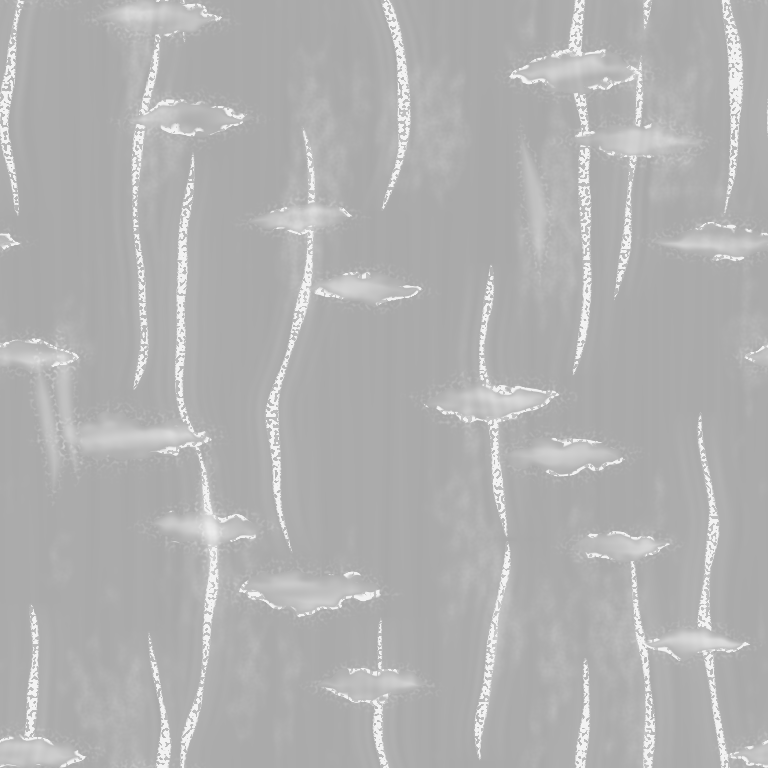
A Shadertoy shader for this texture map:

```glsl
#define BASE 0.668
#define WHITE 0.95
#define COLUMNS 9.0
#define CRACK_WIDTH 0.0078
#define HALO_WIDTH 0.034
#define HALO_GAIN 0.036
#define LENSES 17.0
#define LENS_SIZE vec2(0.092, 0.025)
#define SCARS 4.0
#define SCAR_SIZE vec2(0.016, 0.10)
#define GRAIN 210.0
#define MOTTLE_GAIN 0.05

vec2 hash2(vec2 p) {
    vec3 q = fract(p.xyx * vec3(0.1031, 0.1030, 0.0973));
    q += dot(q, q.yzx + 33.33);
    return fract((q.xx + q.yz) * q.zy);
}

float corner(vec2 cell, vec2 f, vec2 o, vec2 freq) {
    float a = 6.2832 * hash2(mod(cell + o, freq) + 0.5).x;
    return dot(vec2(cos(a), sin(a)), f - o);
}

// Gradient noise that repeats over the unit square
float noise(vec2 uv, vec2 freq) {
    vec2 p = uv * freq, c = floor(p), f = p - c;
    vec2 u = f * f * f * (f * (f * 6.0 - 15.0) + 10.0);
    float low = mix(corner(c, f, vec2(0, 0), freq), corner(c, f, vec2(1, 0), freq), u.x);
    float high = mix(corner(c, f, vec2(0, 1), freq), corner(c, f, vec2(1, 1), freq), u.x);
    return 1.4 * mix(low, high, u.y);
}

// Shortest offset on the repeating canvas
vec2 wrap(vec2 d) { return d - floor(d + 0.5); }

// Wandering centre line of a crack column
float path(float i, float y) {
    float start = (i + 0.5 + 0.5 * (hash2(vec2(i, 7.0)).x - 0.5)) / COLUMNS;
    vec2 p = vec2((i + 0.37) / 32.0, y);
    return start + 0.045 * noise(p, vec2(32, 3)) + 0.012 * noise(p, vec2(32, 8));
}

void mainImage(out vec4 fragColor, in vec2 fragCoord) {
    vec2 uv = fragCoord / iResolution.y;
    float px = 1.0 / iResolution.y;
    float grain = noise(uv, vec2(GRAIN));
    float wear = noise(uv, vec2(14, 10));
    float speck = smoothstep(-0.22, -0.06, grain + 0.25 * wear);

    // Faint streaks and mottled vertical clouds
    float cloud = noise(uv, vec2(9, 3)) + 0.5 * noise(uv, vec2(24, 8))
                + 0.3 * noise(uv, vec2(60, 34));
    float mottle = smoothstep(0.15, 0.75, cloud);
    float tone = BASE + 0.008 * noise(uv, vec2(70, 2));
    tone += MOTTLE_GAIN * mottle * (0.7 + 0.6 * noise(uv, vec2(70, 45)) + 0.3 * grain);

    // Tapered vertical cracks with parallel pale bands
    float crack = 0.0, halo = 0.0;
    for (float i = 0.0; i < COLUMNS; i++) {
        float dx = wrap(vec2(uv.x - path(i, uv.y), 0.0)).x;
        float band = exp(-dx * dx / (HALO_WIDTH * HALO_WIDTH))
                   * (0.55 + noise(vec2(dx + i / COLUMNS, uv.y), vec2(90, 2)));
        float swell = 0.8 + 0.6 * noise(vec2((i + 0.4) / COLUMNS, uv.y), vec2(COLUMNS, 14));
        for (float s = 0.0; s < 2.0; s++) {
            vec2 h = hash2(vec2(i, s + 20.0));
            float dy = wrap(vec2(0.0, uv.y - (s + h.x) * 0.5 - i * 0.37)).y;
            float t = dy / mix(0.12, 0.27, h.y);
            float taper = sqrt(max(1.0 - t * t, 0.0));
            float d = abs(dx) + 0.002 * grain - CRACK_WIDTH * taper * swell;
            crack = max(crack, (1.0 - smoothstep(-px, px, d)) * smoothstep(0.0, 0.3, taper));
            halo = max(halo, band * taper);
        }
    }
    tone += HALO_GAIN * halo;

    // Soft upright scars with grainy edges
    for (float k = 0.0; k < SCARS; k++) {
        vec2 q = wrap(uv - hash2(vec2(k, 83.0))) / SCAR_SIZE;
        q.x += 0.5 * q.y + 0.7 * noise(uv, vec2(12, 9));
        float f = 1.0 - q.y * q.y - abs(q.x);
        tone += 0.09 * smoothstep(0.0, 0.9, f);
        tone += 0.08 * smoothstep(-0.4, 0.1, f) * (1.0 - smoothstep(0.1, 0.5, f)) * max(grain, 0.0);
    }

    // Horizontal lenses: blurred core, ragged white rim, dusty fringe
    float body = 0.0, rim = 0.0, core = 0.0, fringe = 0.0;
    float bulge = 0.4 * noise(uv, vec2(16, 12)) + 0.22 * noise(uv, vec2(50, 50));
    float ragged = 0.2 * noise(uv, vec2(40, 90));
    float gate = noise(uv, vec2(14, 30)) + 0.4 * noise(uv, vec2(60, 80));
    for (float k = 0.0; k < LENSES; k++) {
        vec2 h = hash2(vec2(k, 51.0));
        float y = (k + h.x) / LENSES;
        float x = path(mod(k * 4.0, COLUMNS), y) + 0.03 * (h.y - 0.5);
        vec2 q = wrap(uv - vec2(x, y)) / (LENS_SIZE * mix(0.75, 1.15, h.y));
        q.y += bulge;
        float f = 1.0 - q.x * q.x - abs(q.y) + ragged;
        float edge = smoothstep(0.0, 0.07, f) * (1.0 - smoothstep(0.17, 0.32, f));
        float bias = mix(-0.25, 0.25, fract(h.x * 7.0));
        rim = max(rim, edge * smoothstep(-0.05, 0.08, gate + bias));
        body = max(body, smoothstep(0.0, 0.12, f));
        core = max(core, smoothstep(0.0, 0.7, f));
        fringe = max(fringe, smoothstep(-0.9, 0.0, f) * step(abs(q.x), 1.3));
    }
    tone += 0.07 * fringe * (1.0 - body) * max(grain + 0.1, 0.0);
    tone += body * 0.02 + core * (0.075 + 0.11 * noise(uv, vec2(10, 45)));

    // White deposits broken up by dark specks
    crack *= 1.0 - body;
    tone += 0.04 * crack;
    float white = max(crack * speck, rim * mix(speck, 1.0, 0.25));
    fragColor = vec4(vec3(mix(tone, WHITE, white)), 1.0);
}
```
